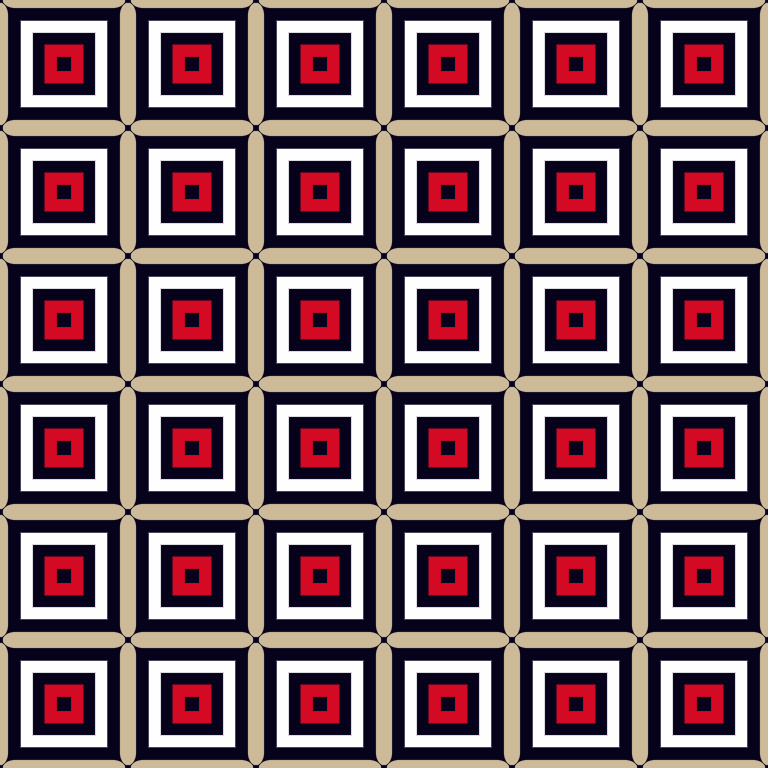
Write a Shadertoy shader that draws this pattern.

```glsl
// Six by six grid of concentric white and red square frames on dark navy,
// divided by tan bars whose rounded ends taper toward every crossing.
// Distances are measured in cells, so the whole design tiles exactly.

float squareFrame(vec2 p, float inner, float outer) {
    float d = max(abs(p.x), abs(p.y));
    return max(d - outer, inner - d);
}

// Approximate distance to a bar along x with half-elliptical ends;
// p.x is measured from the bar's middle, p.y from its axis.
float taperedBar(vec2 p) {
    vec2 radii = vec2(0.10, 0.063);
    vec2 q = vec2(max(abs(p.x) - 0.379, 0.0), p.y);
    float k = length(q / radii);
    float slope = length(q / (radii * radii));
    return k * (k - 1.0) / max(slope, 1e-4);
}

float coverage(float d, float pixel) {
    return 1.0 - smoothstep(-0.75 * pixel, 0.75 * pixel, d);
}

void mainImage(out vec4 fragColor, in vec2 fragCoord) {
    float pixel = 6.0 / min(iResolution.x, iResolution.y);
    vec2 grid = 6.0 * fragCoord / iResolution.xy;

    vec2 fromCenter = fract(grid) - 0.5;
    vec2 fromCrossing = fract(grid + 0.5) - 0.5;

    // Bars run between neighbouring crossings in both directions
    float bars = min(taperedBar(vec2(fromCenter.x, fromCrossing.y)),
                     taperedBar(vec2(fromCenter.y, fromCrossing.x)));

    vec3 color = vec3(0.025, 0.008, 0.11);
    color = mix(color, vec3(0.80, 0.73, 0.60), coverage(bars, pixel));

    // Nested frames
    color = mix(color, vec3(0.995), coverage(squareFrame(fromCenter, 0.243, 0.338), pixel));
    color = mix(color, vec3(0.83, 0.04, 0.14), coverage(squareFrame(fromCenter, 0.055, 0.152), pixel));

    // Small dark knot where the bars meet
    color = mix(color, vec3(0.025, 0.008, 0.11), coverage(length(fromCrossing) - 0.021, pixel));

    fragColor = vec4(color, 1.0);
}
```
